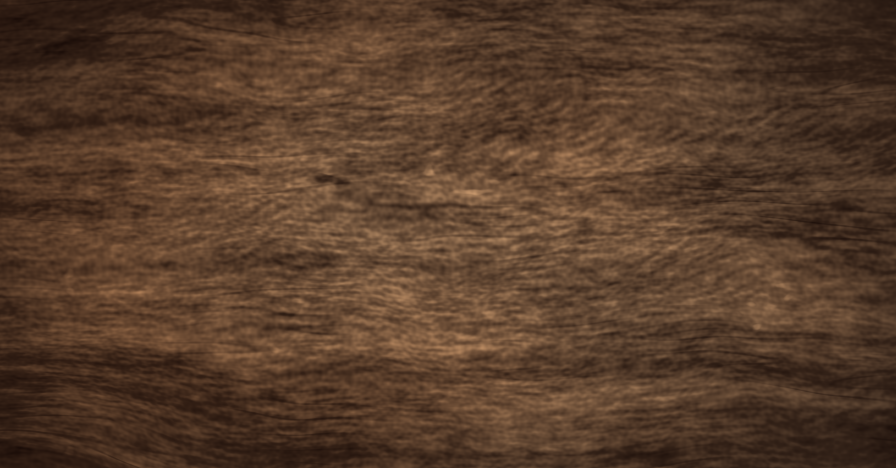
A Shadertoy shader for this texture:

```glsl
// Dark, worn wooden board with horizontal grain, lit softly in the middle.
// Gradient noise is stretched along a gently warped flow to form blotches,
// bands, pore lines and fibres; the summed tone picks a brown from a ramp.

float hash(vec2 cell) {
    vec3 h = fract(cell.xyx * 0.1031);
    h += dot(h, h.yzx + 33.33);
    return fract((h.x + h.y) * h.z);
}

vec2 gradient(vec2 cell) {
    float angle = 6.2832 * hash(cell);
    return vec2(cos(angle), sin(angle));
}

float noise(vec2 p) {
    vec2 i = floor(p), f = p - i;
    vec2 w = f * f * f * (f * (f * 6.0 - 15.0) + 10.0);
    vec2 e = vec2(1.0, 0.0);
    float low = mix(dot(gradient(i), f), dot(gradient(i + e), f - e), w.x);
    float high = mix(dot(gradient(i + e.yx), f - e.yx), dot(gradient(i + 1.0), f - 1.0), w.x);
    return mix(low, high, w.y);
}

float fbm(vec2 p) {
    float sum = 0.0, amplitude = 1.0;
    for (int i = 0; i < 4; i++) {
        sum += amplitude * noise(p);
        p = p * 2.03 + vec2(17.3, 9.1);
        amplitude *= 0.5;
    }
    return sum;
}

// Bends the straight grain into waves, with arcs in the lower left corner
vec2 grainFlow(vec2 p) {
    float wave = 0.045 * noise(p * vec2(1.8, 3.2) + 4.7) + 0.012 * noise(p * vec2(6.0, 11.0) + 31.0);
    float arcs = 0.13 * smoothstep(0.65, 0.0, p.x) * smoothstep(0.35, 0.0, p.y);
    return vec2(p.x, p.y + wave - arcs);
}

// Soft lens-shaped mark, 1 inside and 0 outside
float mark(vec2 p, vec2 centre, vec2 size, float slope) {
    vec2 d = p - centre;
    d.y -= slope * d.x;
    d.y += 0.012 * noise(p * vec2(35.0, 60.0));
    return smoothstep(1.1, 0.5, length(d / size));
}

void mainImage(out vec4 fragColor, in vec2 fragCoord) {
    vec2 p = fragCoord / iResolution.y;
    vec2 q = 2.0 * fragCoord / iResolution.xy - 1.0;
    vec2 flow = grainFlow(p);

    // Light falling off toward the edges
    float light = 0.67 - 0.45 * q.x * q.x - 0.40 * q.y * q.y;
    float tone = light;

    // Broad stains and long bands
    tone += 0.36 * fbm(flow * vec2(2.2, 5.0) + 12.0);
    tone += 0.34 * fbm(flow * vec2(1.3, 17.0) + 53.0);

    // Thin, wavy pore lines that come and go
    float pores = smoothstep(0.11, 0.0, abs(noise(flow * vec2(2.6, 30.0) + 71.0)));
    tone -= 0.22 * pores * smoothstep(-0.1, 0.4, noise(p * vec2(2.5, 6.0) + 90.0));

    // Short fibres: level ones blend into slanted ones from place to place
    vec2 slanted = vec2(flow.x, flow.y - 0.3 * flow.x);
    float level = noise(flow * vec2(18.0, 80.0) + 7.0);
    float oblique = noise(slanted * vec2(22.0, 74.0) + 140.0);
    float fibres = mix(level, oblique, smoothstep(0.0, 0.35, noise(p * vec2(2.3, 5.0) + 22.0)));
    fibres += 0.4 * noise(flow * vec2(46.0, 118.0) + 210.0);

    // Crisp grit between the fibres, nearly as tall as it is wide
    fibres += 0.45 * noise(flow * vec2(85.0, 115.0) + 400.0);
    tone += fibres * (0.28 + 0.46 * max(light, 0.0));

    // Worn pale chips, gathered in the light and in two scuffed spots
    float chips = smoothstep(0.2, 0.5, noise(p * vec2(30.0, 50.0) + 300.0));
    float scuffed = mark(p, vec2(0.98, 0.61), vec2(0.17, 0.05), -0.1)
                  + mark(p, vec2(1.63, 0.36), vec2(0.07, 0.13), 0.0);
    float worn = smoothstep(0.05, 0.5, noise(p * vec2(4.0, 7.0) + 41.0));
    tone += chips * (0.18 * worn + 0.3 * scuffed) + 0.06 * scuffed;

    // Dark gashes: two clear ones and faint scattered ones
    float gashes = mark(p, vec2(0.71, 0.615), vec2(0.048, 0.014), -0.15)
                 + 0.6 * mark(p, vec2(0.15, 0.905), vec2(0.10, 0.018), 0.2);
    gashes += 0.5 * smoothstep(0.45, 0.65, noise(flow * vec2(9.0, 27.0) + 17.0));
    tone -= 0.42 * gashes;

    // Brown ramp: bright peaks lifted, dark end soft, redder left, greyer right
    tone += 0.3 * max(tone - 0.65, 0.0);
    tone = max(tone, 0.5 * tone);
    vec3 color = mix(vec3(0.20, 0.13, 0.09), vec3(0.56, 0.42, 0.30), tone);
    float grey = 0.5 + 0.4 * q.x + 0.5 * noise(p * vec2(2.0, 3.0) + 63.0);
    color *= mix(vec3(1.03, 0.97, 0.92), vec3(0.98, 1.01, 1.04), clamp(grey, 0.0, 1.0));
    fragColor = vec4(clamp(color, 0.0, 1.0), 1.0);
}
```
